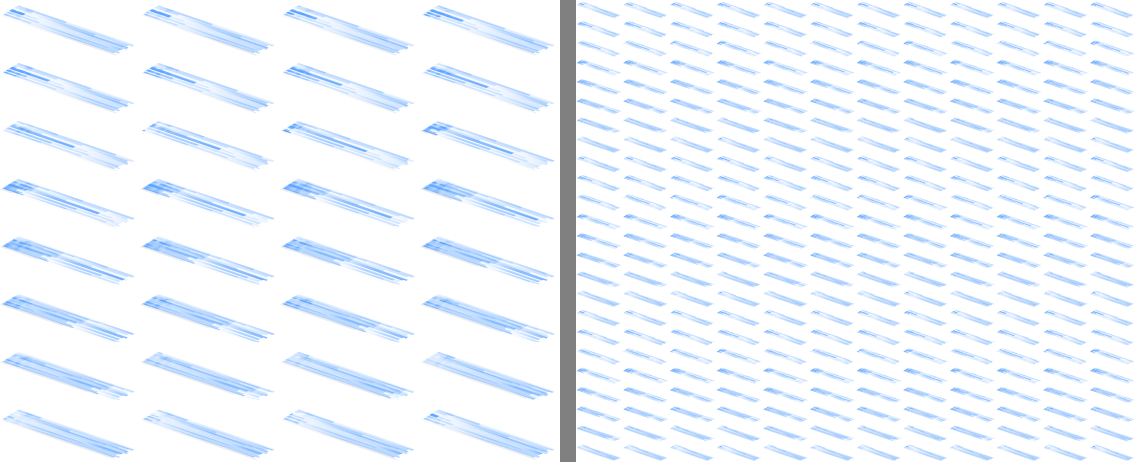
Left: one tile. Right: repeated 3 by 3.
Give the GLSL for this pattern, as a Shadertoy shader.

```glsl
// Sheet of 4 x 8 slanted blue light-streak bundles, each one step further along a looping flow.

float hash(float n) {
    return fract(sin(n * 12.9898) * 43758.547);
}

float valueNoise(vec2 p) {
    vec2 i = floor(p), f = fract(p);
    f = f * f * (3.0 - 2.0 * f);
    float a = i.x + 57.0 * i.y;
    return mix(mix(hash(a), hash(a + 1.0), f.x),
               mix(hash(a + 57.0), hash(a + 58.0), f.x), f.y);
}

// Sharp head, fading tail; the flow coordinate wraps at 1.
float streak(float flow, float v, float head, float len, float centre, float halfWidth) {
    float behind = fract(head - flow);
    float along = smoothstep(0.0, 0.006, behind) * (1.0 - smoothstep(0.45 * len, len, behind));
    return along * (1.0 - smoothstep(halfWidth - 0.02, halfWidth + 0.02, abs(v - centre)));
}

// Broad block of parallel lanes with staggered fronts.
float laneBlock(float flow, float v) {
    float lane = floor(v * 11.0);
    float front = 0.74 - 0.07 * hash(lane + 4.0) * step(0.5, v);
    float body = smoothstep(0.04, 0.42, flow) * (1.0 - smoothstep(front - 0.006, front, flow));
    float threads = 0.6 + 0.6 * valueNoise(vec2(flow * 9.0, v * 26.0));
    float tone = mix(0.36, 0.85, hash(lane + 21.0)) * mix(0.55, 1.0, smoothstep(0.1, 0.4, v));
    return body * threads * tone;
}

vec3 bundle(vec2 p, float frame) {
    // Skewed coordinates: u runs down the bundle, v across it.
    vec2 d = p - vec2(25.0, 6.5);
    float u = dot(d, vec2(15.5, 26.0)) / 3925.5;
    float v = dot(d, vec2(-55.0, 161.0)) / 3925.5;
    float lane = floor(v * 11.0);
    float end = 1.0 - 0.04 * hash(lane + 9.0) * step(0.15, v);
    float inside = smoothstep(0.0, 0.012, u) * (1.0 - smoothstep(end - 0.008, end, u))
                 * smoothstep(0.0, 0.03, v) * (1.0 - smoothstep(0.97, 1.0, v));
    if (inside <= 0.0) return vec3(1.0);

    float flow = fract(u / 1.7 - frame / 32.0);
    float tone = 0.07 + laneBlock(flow, v);

    // Leading streaks, then scattered thin ones.
    tone += 0.45 * streak(flow, v, 0.25, 0.48, 0.08, 0.06);
    tone += 0.35 * streak(flow, v, 0.09, 0.34, 0.19, 0.05);
    tone += 0.90 * streak(flow, v, 0.074, 0.42, 0.44, 0.075);
    tone += 0.55 * streak(flow, v, 0.98, 0.30, 0.64, 0.06);
    tone += 0.30 * streak(flow, v, 0.90, 0.26, 0.32, 0.06);
    tone += 0.45 * streak(flow, v, 0.72, 0.22, 0.55, 0.07);
    for (float i = 0.0; i < 16.0; i++) {
        tone += mix(0.1, 0.4, hash(i + 0.3))
              * streak(flow, v, hash(i + 40.0), 0.14 + 0.3 * hash(i + 70.0),
                       0.04 + 0.78 * hash(i + 100.0), 0.025 + 0.03 * hash(i + 130.0));
    }

    // Mottled, deeper colour near the source.
    float source = 1.0 - smoothstep(0.04, 0.24, u);
    tone *= mix(1.0, 0.45 + 1.3 * valueNoise(vec2(u * 38.0, v * 6.0)), source);
    tone += 0.5 * tone * exp(-u * 12.0);
    tone = clamp(tone, 0.0, 1.3) * inside;

    // Pale grey shadow along the lower edge.
    vec3 blue = 1.0 - tone * vec3(0.48, 0.27, 0.0);
    vec3 grey = vec3(1.0 - 0.07 * min(tone * 1.6, 1.0));
    return mix(blue, grey, smoothstep(0.86, 0.92, v));
}

void mainImage(out vec4 fragColor, in vec2 fragCoord) {
    vec3 sum = vec3(0.0);
    // 2 x 2 supersampling.
    for (int k = 0; k < 4; k++) {
        vec2 offset = vec2(k % 2, k / 2) * 0.5 - 0.25;
        vec2 uv = (fragCoord + offset) / iResolution.xy;
        vec2 grid = vec2(uv.x, 1.0 - uv.y) * vec2(4.0, 8.0);
        vec2 cell = floor(grid);
        sum += bundle(fract(grid) * vec2(192.0, 79.0), cell.x + 4.0 * cell.y);
    }
    fragColor = vec4(sum / 4.0, 1.0);
}
```
